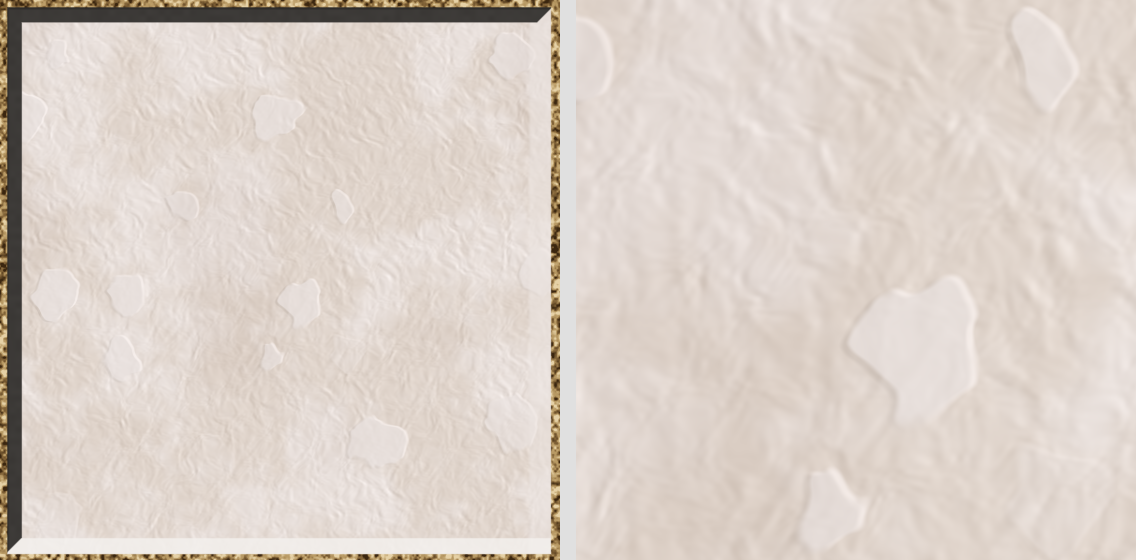
Left: the whole. Right: its middle third, enlarged.
Write a Shadertoy shader that draws this texture.

```glsl
// A pale plaster tile with faint flat pebbles, set in a grainy gold frame.
// Warped noise and scattered blobs form a height field that is embossed;
// dark upper-left and light lower-right bevels are cut along the diagonal.

float hash(vec2 p) {
    vec3 q = fract(p.xyx * vec3(0.1031, 0.1030, 0.0973));
    q += dot(q, q.yzx + 33.33);
    return fract((q.x + q.y) * q.z);
}

float noise(vec2 p) {
    vec2 i = floor(p), f = fract(p);
    f = f * f * (3.0 - 2.0 * f);
    return mix(mix(hash(i), hash(i + vec2(1, 0)), f.x),
               mix(hash(i + vec2(0, 1)), hash(i + vec2(1, 1)), f.x), f.y);
}

float fbm(vec2 p) {
    float sum = 0.0, amp = 0.5;
    for (int i = 0; i < 4; i++) {
        sum += amp * noise(p);
        p = mat2(0.8, 0.6, -0.6, 0.8) * p * 2.03 + 17.3;
        amp *= 0.5;
    }
    return sum / 0.9375;
}

// Coverage of irregular flat stones scattered over a jittered grid
float pebbles(vec2 p) {
    p += 0.022 * (vec2(noise(p * 32.0), noise(p * 32.0 + 51.0)) - 0.5);
    p += 0.008 * (vec2(noise(p * 80.0 + 9.0), noise(p * 80.0 + 73.0)) - 0.5);
    vec2 cell = floor(p * 7.0);
    float cover = 0.0;
    for (int y = -1; y <= 1; y++)
    for (int x = -1; x <= 1; x++) {
        vec2 id = cell + vec2(x, y) + 40.0;
        vec2 jitter = vec2(hash(id + 3.1), hash(id + 8.7));
        vec2 d = p - (id - 40.0 + 0.2 + 0.6 * jitter) / 7.0;
        d.x *= 0.85 + 0.5 * hash(id + 21.0);
        float radius = mix(0.022, 0.048, hash(id + 5.3));
        float strength = smoothstep(0.45, 0.8, hash(id + 12.9));
        cover = max(cover, strength * smoothstep(0.003, -0.003, length(d) - radius));
    }
    return cover;
}

// Short crossing wrinkles whose main direction drifts over the tile
float wrinkles(vec2 p) {
    p += 0.016 * (vec2(noise(p * 38.0), noise(p * 38.0 + 27.0)) - 0.5);
    vec2 diagonal = vec2(p.x + p.y, p.x - p.y) * 0.707;
    float rising = noise(diagonal * vec2(48.0, 125.0) + 7.0);
    float falling = noise(diagonal * vec2(120.0, 50.0) + 61.0);
    float upright = noise(p * vec2(130.0, 60.0) + 33.0);
    float drift = smoothstep(0.3, 0.7, noise(p * 11.0 + 4.0));
    return mix(rising, falling, drift) * 0.65 + upright * 0.35
         + 0.2 * noise(p * 210.0);
}

vec3 plaster(vec2 p) {
    float stone = pebbles(p);
    vec2 toLight = vec2(0.0042, 0.0018);
    float grain = wrinkles(p) - wrinkles(p + toLight);
    float rim = stone - pebbles(p + toLight);
    float patches = smoothstep(0.3, 0.7, fbm(p * 9.0 + 2.0));
    float mottling = fbm(p * 42.0 + 13.0) - 0.5;

    vec3 beige = vec3(0.875, 0.829, 0.793), chalk = vec3(0.912, 0.879, 0.862);
    vec3 color = mix(beige, chalk, clamp(patches + mottling * 0.9, 0.0, 1.0));
    color = mix(color, vec3(0.913, 0.884, 0.874), stone * 0.75);
    color -= vec3(0.02, 0.025, 0.028) * smoothstep(0.55, 0.8, noise(p * 5.0 + 31.0));
    float roughness = mix(0.09, 0.13, noise(p * 14.0 + 90.0)) * (1.0 - 0.65 * stone);
    return color + grain * roughness * vec3(0.92, 1.0, 1.08) + rim * 0.05;
}

vec3 goldGrain(vec2 p) {
    float g = noise(p * 125.0) * 0.65 + noise(p * 240.0 + 19.0) * 0.35;
    vec3 color = mix(vec3(0.23, 0.15, 0.06), vec3(0.51, 0.39, 0.22), smoothstep(0.18, 0.4, g));
    color = mix(color, vec3(0.72, 0.60, 0.39), smoothstep(0.38, 0.55, g));
    return mix(color, vec3(0.90, 0.82, 0.65), smoothstep(0.55, 0.78, g));
}

void mainImage(out vec4 fragColor, in vec2 fragCoord) {
    vec2 uv = fragCoord / iResolution.xy;
    float soft = max(0.0016, 0.75 / iResolution.y);
    vec3 color = plaster(uv);

    // Light bevels: soft on the right, crisp along the bottom
    float rightBevel = smoothstep(0.941, 0.949, uv.x);
    float bottomBevel = smoothstep(soft, -soft, uv.y - 0.039);
    color = mix(color, vec3(0.925, 0.897, 0.882), rightBevel * 0.55);
    color = mix(color, vec3(0.953, 0.941, 0.929), bottomBevel * 0.85);

    // Dark bevels on the left and top, mitred at both ends
    float band = max(0.039 - uv.x, uv.y - 0.960);
    float miter = (uv.y - uv.x - 0.001) * 0.707;
    float dark = smoothstep(-soft, soft, min(band, miter));
    vec3 charcoal = vec3(0.235, 0.225, 0.215) + 0.02 * (noise(uv * 90.0) - 0.5);
    charcoal *= 1.0 - 0.25 * smoothstep(0.021, 0.026, band);
    color = mix(color, charcoal, dark);

    // Gold frame around the tile
    vec2 inset = min(uv - vec2(0.013, 0.0105), vec2(0.984, 0.987) - uv);
    float tile = smoothstep(-soft, soft, min(inset.x, inset.y));
    color = mix(goldGrain(uv), color, tile);

    fragColor = vec4(clamp(color, 0.0, 1.0), 1.0);
}
```
